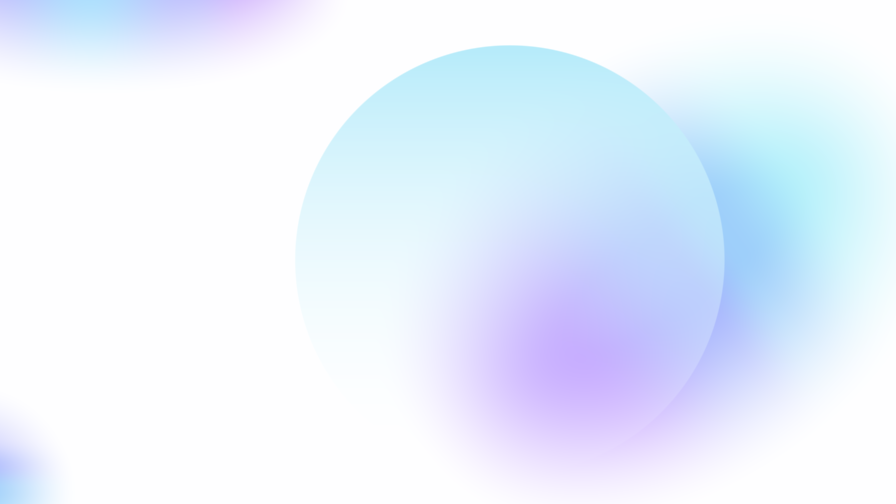
A WebGL 2 fragment shader for this background:

```glsl
#version 300 es
precision highp float;

uniform vec2 u_resolution;
out vec4 fragColor;

// Lengths are in canvas heights, origin at the lower left.
const vec3 PAPER = vec3(0.998, 0.998, 1.0);

const vec2 DISC_CENTER = vec2(1.0116, 0.484);
const float DISC_RADIUS = 0.426;
const vec3 DISC_TOP = vec3(0.71, 0.92, 0.98);

const vec2 MAIN_CENTER = vec2(1.331, 0.468);
const vec2 MAIN_RADII = vec2(0.428, 0.255);
const float MAIN_ANGLE = 0.62;
const float MAIN_BLUR = 0.20;
const vec4 MAIN_STOPS = vec4(-0.62, 0.02, 0.30, 0.76);

const vec2 TOP_CENTER = vec2(0.21, 1.06);
const vec2 TOP_RADII = vec2(0.38, 0.145);
const float TOP_BLUR = 0.115;
const vec4 TOP_STOPS = vec4(-0.60, -0.08, 0.42, 0.75);

const vec2 CORNER_CENTER = vec2(-0.058, 0.016);
const vec2 CORNER_RADII = vec2(0.115, 0.127);
const float CORNER_BLUR = 0.105;
const vec4 CORNER_STOPS = vec4(-0.40, 0.10, 0.50, 0.90);

const vec3 VIOLET = vec3(0.72, 0.56, 1.0);
const vec3 ORCHID = vec3(0.81, 0.69, 0.99);
const vec3 LILAC = vec3(0.75, 0.76, 0.99);
const vec3 PERIWINKLE = vec3(0.64, 0.70, 0.99);
const vec3 SKY = vec3(0.62, 0.81, 0.98);
const vec3 AZURE = vec3(0.67, 0.87, 0.99);
const vec3 CYAN = vec3(0.69, 0.94, 0.98);

// Offset from a center, expressed in axes turned by an angle.
vec2 toLocal(vec2 p, vec2 center, float angle) {
    float c = cos(angle), s = sin(angle);
    vec2 d = p - center;
    return vec2(c * d.x + s * d.y, c * d.y - s * d.x);
}

// Approximate signed distance to an ellipse.
float ellipseDistance(vec2 q, vec2 radii) {
    float k0 = length(q / radii);
    float k1 = length(q / (radii * radii));
    return k0 * (k0 - 1.0) / max(k1, 1e-4);
}

float softEllipse(vec2 q, vec2 radii, float blur) {
    return 1.0 - smoothstep(-blur, blur, ellipseDistance(q, radii));
}

// Smooth four-color gradient along t.
vec3 gradient(float t, vec4 stops, vec3 a, vec3 b, vec3 c, vec3 d) {
    vec3 color = mix(a, b, smoothstep(stops.x, stops.y, t));
    color = mix(color, c, smoothstep(stops.y, stops.z, t));
    return mix(color, d, smoothstep(stops.z, stops.w, t));
}

void main() {
    vec2 p = gl_FragCoord.xy / u_resolution.y;
    vec3 color = PAPER;

    // Large diagonal glow
    vec2 q = toLocal(p, MAIN_CENTER, MAIN_ANGLE);
    vec3 tint = gradient(q.x / MAIN_RADII.x, MAIN_STOPS, VIOLET, PERIWINKLE, SKY, CYAN);
    color = mix(color, tint, softEllipse(q, MAIN_RADII, MAIN_BLUR));

    // Glow hanging from the top edge
    q = p - TOP_CENTER;
    tint = gradient(q.x / TOP_RADII.x, TOP_STOPS, LILAC, AZURE, LILAC, ORCHID);
    color = mix(color, tint, softEllipse(q, TOP_RADII, TOP_BLUR));

    // Small glow in the lower left corner
    q = p - CORNER_CENTER;
    tint = gradient(q.y / CORNER_RADII.y, CORNER_STOPS, AZURE, SKY, PERIWINKLE, LILAC);
    color = mix(color, tint, softEllipse(q, CORNER_RADII, CORNER_BLUR));

    // Translucent disc, fading in color and opacity toward its base
    vec2 d = p - DISC_CENTER;
    float height = clamp(0.5 + 0.5 * d.y / DISC_RADIUS, 0.0, 1.0);
    float pixel = 1.0 / u_resolution.y;
    float inside = 1.0 - smoothstep(-pixel, pixel, length(d) - DISC_RADIUS);
    color = mix(color, mix(PAPER, DISC_TOP, height), height * inside);

    fragColor = vec4(color, 1.0);
}
```
